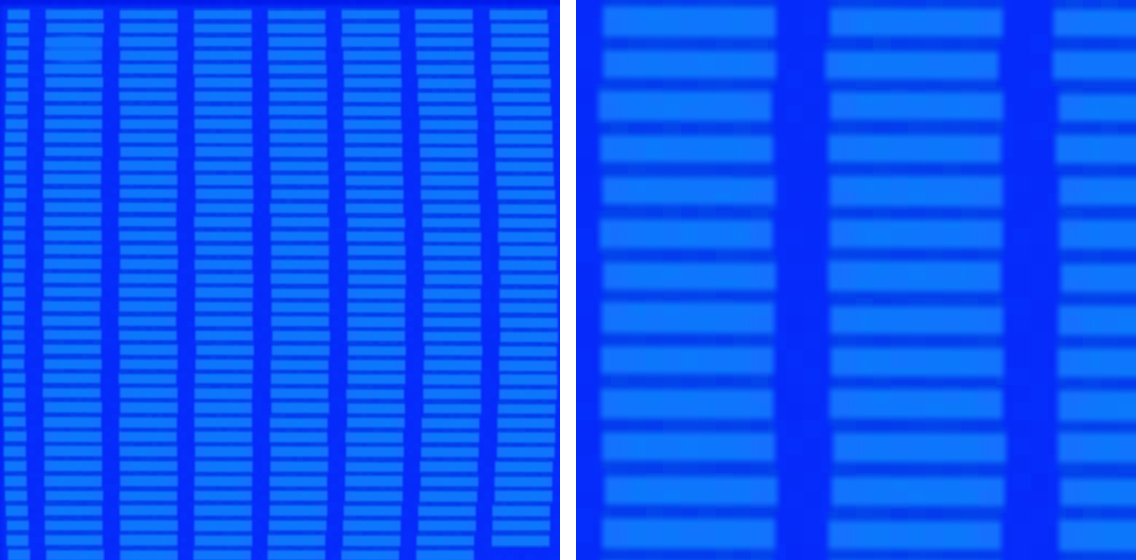
Left, the full canvas; right, a detail of the centre.
A Shadertoy shader for this pattern:

```glsl
// Columns of short sky-blue slats on deep blue, seven whole and one cut at the left.
// Row and column coordinates are bent by a gentle bulge, then each slat is drawn
// as a soft box with hashed offsets, tinted ends and faint blocky mottling.

const float COLUMN_PITCH  = 0.1321;
const float COLUMN_ORIGIN = 0.001;
const float SLAT_HALF     = 0.0515;  // half width, canvas units
const float SLAT_TALL     = 0.335;   // half height, fraction of a row
const float ROW_SOFT      = 0.13;
const float EDGE_SOFT     = 0.0035;
const float FIRST_ROW     = 0.026;   // centre of the top row, from the top
const float LAST_ROW      = 38.0;
const float LAST_COLUMN   = 7.0;
const float BULGE         = 0.0039;  // extra column spacing at the fullest point
const float BULGE_PIVOT   = 2.2;     // column that stays in place
const float LEFT_MARGIN   = 0.013;
const float JITTER        = 0.0032;

const vec3 GAP_COLOR    = vec3(0.02, 0.17, 0.98);
const vec3 LINE_COLOR   = vec3(0.01, 0.25, 0.925);
const vec3 SLAT_COLOR   = vec3(0.035, 0.478, 0.985);
const vec3 END_COLOR    = vec3(0.085, 0.44, 0.995);
const vec3 BORDER_COLOR = vec3(0.00, 0.09, 0.91);

float hash(vec2 p) {
    vec3 q = fract(vec3(p.xyx) * 0.1031);
    q += dot(q, q.yzx + 33.33);
    return fract((q.x + q.y) * q.z);
}

// Inside mask for a signed distance, negative inside.
float inside(float d, float soft) {
    return 1.0 - smoothstep(-soft, soft, d);
}

// Sideways swelling of the columns, from the top (0) to the bottom (1).
float bulgeAt(float t) {
    return BULGE * sin(3.14159 * pow(clamp(t, 0.0, 1.0), 1.3));
}

// Row index of a height; rows grow slightly taller downwards.
float rowAt(float t, float x) {
    float u = t - FIRST_ROW;
    float lag = 0.15 * x * sin(3.14159 * t);
    return u * (41.47 - 2.2 * u) - lag;
}

void mainImage(out vec4 fragColor, in vec2 fragCoord) {
    vec2 p = fragCoord / iResolution.xy;
    float px = 1.0 / min(iResolution.x, iResolution.y);
    float t = 1.0 - p.y;
    float edge = max(EDGE_SOFT, px);

    // Cell lookup: the bulge is constant along each row, so edges step.
    float r = rowAt(t, p.x);
    float row = floor(r + 0.5);
    float b = bulgeAt(FIRST_ROW + row / 39.4);
    float pitch = COLUMN_PITCH + b;
    float c = (p.x - COLUMN_ORIGIN + BULGE_PIVOT * b) / pitch;
    float column = floor(c + 0.5);
    vec2 cell = vec2(column, row);

    // Column mask, with the left margin and the missing last slat.
    float shift = (hash(cell + 7.0) - 0.5) * JITTER;
    float x = (c - column) * pitch - shift;
    float across = inside(abs(x) - SLAT_HALF, edge);
    across *= inside(LEFT_MARGIN - BULGE_PIVOT * b + shift - p.x, edge);
    across *= step(-0.5, row) * step(row, LAST_ROW);
    across *= 1.0 - step(LAST_COLUMN, column) * step(LAST_ROW, row);

    // Slat body with small changes in height and position.
    float y = r - row + (hash(cell + 19.0) - 0.5) * 0.05;
    float tall = SLAT_TALL + (hash(cell + 43.0) - 0.5) * 0.05;
    float body = inside(abs(y) - tall, max(ROW_SOFT, px * 40.0));

    // Worn patch where the dividing lines fade.
    vec2 patchOffset = (vec2(p.x, t) - vec2(0.132, 0.088)) / vec2(0.06, 0.026);
    float worn = 0.75 * (1.0 - smoothstep(0.6, 1.2, length(patchOffset)));
    body = mix(body, 1.0, worn);

    // Colours: violet slat ends, fine blocks of uneven tone.
    float mottle = hash(floor(p * 96.0) + 3.0) - 0.5;
    float ends = smoothstep(0.55, 0.85, abs(x) / SLAT_HALF);
    float tint = clamp(0.35 + 0.5 * ends + 0.45 * mottle, 0.0, 1.0);
    vec3 slat = mix(SLAT_COLOR, END_COLOR, tint);
    vec3 line = LINE_COLOR + vec3(0.0, 0.04, -0.01) * mottle;

    vec3 ground = mix(GAP_COLOR, BORDER_COLOR, 0.85 * inside(t - 0.009, 0.006));
    ground = mix(ground, BORDER_COLOR, 0.4 * inside(p.x - 0.004, 0.006));
    ground += vec3(0.0, 0.015, 0.01) * mottle;

    vec3 color = mix(ground, mix(line, slat, body), across);
    fragColor = vec4(clamp(color, 0.0, 1.0), 1.0);
}
```
